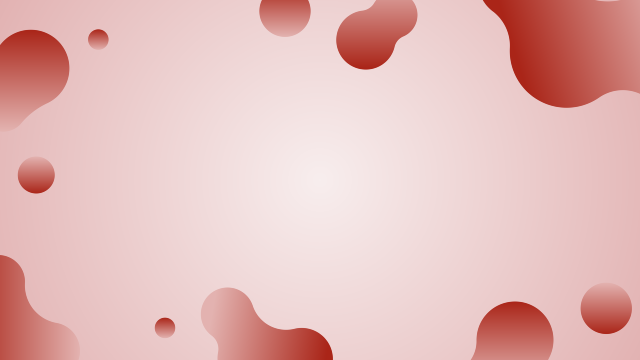
A Shadertoy shader for this background:

```glsl
// Glossy red droplets drifting around the border of a pale pink radial glow.
// Droplets are circles joined by exact tangent fillets, each filled with a
// linear gradient. Coordinates live on a 768 x 432 grid stretched to the canvas.

const vec2 GRID = vec2(768.0, 432.0);
const vec3 GLOW = vec3(0.97, 0.932, 0.932);
const vec3 ROSE = vec3(0.886, 0.698, 0.698);
const vec3 DEEP = vec3(0.665, 0.145, 0.095);
const vec3 LIGHT = vec3(0.89, 0.70, 0.69);

// Circles are stored as (centre.x, centre.y, radius).
float circle(vec2 p, vec3 c) {
    return length(p - c.xy) - c.z;
}

// Two circles bridged by concave arcs; fillets holds the arc radius
// on the left and on the right of the direction a -> b.
float bridge(vec2 p, vec3 a, vec3 b, vec2 fillets) {
    float span = length(b.xy - a.xy);
    vec2 axis = (b.xy - a.xy) / span;
    vec2 local = p - a.xy;
    vec2 q = vec2(dot(local, axis), dot(local, vec2(-axis.y, axis.x)));
    float k = q.y > 0.0 ? fillets.x : fillets.y;
    q.y = abs(q.y);

    // Centre of the arc that touches both circles
    float ra = a.z + k;
    float rb = b.z + k;
    float x = (span * span + ra * ra - rb * rb) / (2.0 * span);
    vec2 f = vec2(x, sqrt(max(ra * ra - x * x, 0.0)));

    // The neck is the triangle between the three centres
    vec2 e = f - vec2(span, 0.0);
    vec2 g = q - vec2(span, 0.0);
    bool inNeck = f.x * q.y < f.y * q.x && e.x * g.y > e.y * g.x;
    float d = min(circle(p, a), circle(p, b));
    return inNeck ? min(d, k - length(q - f)) : d;
}

// Gradient position: 0 at the deep end, 1 at the light end
float ramp(vec2 p, vec2 deepEnd, vec2 lightEnd) {
    vec2 v = lightEnd - deepEnd;
    return clamp(dot(p - deepEnd, v) / dot(v, v), 0.0, 1.0);
}

vec3 paint(vec3 base, float d, float tone, float px) {
    float cover = 1.0 - smoothstep(-0.6 * px, 0.6 * px, d);
    return mix(base, mix(DEEP, LIGHT, tone), cover);
}

// Round drop; lightSide is +1 when its top is light, -1 when its bottom is
vec3 drop(vec3 base, vec2 p, vec3 c, float lightSide, float px) {
    vec2 reach = vec2(0.0, c.z * lightSide);
    return paint(base, circle(p, c), ramp(p, c.xy - reach, c.xy + reach), px);
}

void mainImage(out vec4 fragColor, in vec2 fragCoord) {
    vec2 p = fragCoord / iResolution.xy * GRID;
    float px = GRID.y / iResolution.y;

    // Radial glow
    float radius = length(p - 0.5 * GRID) / (0.5 * length(GRID));
    vec3 color = mix(GLOW, ROSE, radius);

    // Separate drops
    color = drop(color, p, vec3(118.0, 384.5, 12.3), -1.0, px);
    color = drop(color, p, vec3(342.0, 418.5, 30.8), -1.0, px);
    color = drop(color, p, vec3(43.5, 222.0, 22.2), 1.0, px);
    color = drop(color, p, vec3(198.0, 38.5, 12.3), -1.0, px);
    color = drop(color, p, vec3(727.5, 62.0, 30.8), 1.0, px);

    // Upper left blob
    float d = bridge(p, vec3(37.0, 350.0, 46.3), vec3(4.0, 302.0, 28.0), vec2(90.0));
    color = paint(color, d, ramp(p, vec2(0.0, 396.0), vec2(0.0, 275.0)), px);

    // Upper middle blob
    d = bridge(p, vec3(439.0, 384.0, 35.5), vec3(473.0, 414.0, 28.0), vec2(19.0, 18.0));
    color = paint(color, d, ramp(p, vec2(0.0, 350.0), vec2(0.0, 457.0)), px);

    // Upper right mass
    vec3 body = vec3(680.0, 371.0, 68.3);
    d = bridge(p, vec3(618.0, 454.0, 44.5), body, vec2(52.0));
    d = min(d, bridge(p, body, vec3(821.0, 381.0, 80.0), vec2(72.0, 50.0)));
    color = paint(color, d, ramp(p, vec2(620.0, 362.0), vec2(810.0, 422.0)), px);

    // Lower left mass
    d = bridge(p, vec3(-2.0, 94.0, 32.0), vec3(62.0, 11.0, 34.0), vec2(46.0));
    d = min(d, circle(p, vec3(0.0, 17.0, 45.0)));
    color = paint(color, d, ramp(p, vec2(-40.0, 0.0), vec2(96.0, 0.0)), px);

    // Lower middle blob
    vec3 head = vec3(273.0, 55.0, 32.0);
    d = bridge(p, head, vec3(362.0, 1.0, 37.5), vec2(42.0));
    d = min(d, bridge(p, head, vec3(300.0, 2.0, 39.0), vec2(20.0)));
    color = paint(color, d, ramp(p, vec2(392.0, 7.0), vec2(250.0, 32.0)), px);

    // Lower right blob
    d = bridge(p, vec3(618.0, 24.0, 46.2), vec3(600.0, -28.0, 45.0), vec2(200.0, 40.0));
    color = paint(color, d, ramp(p, vec2(0.0, 70.0), vec2(0.0, -28.0)), px);

    fragColor = vec4(color, 1.0);
}
```
